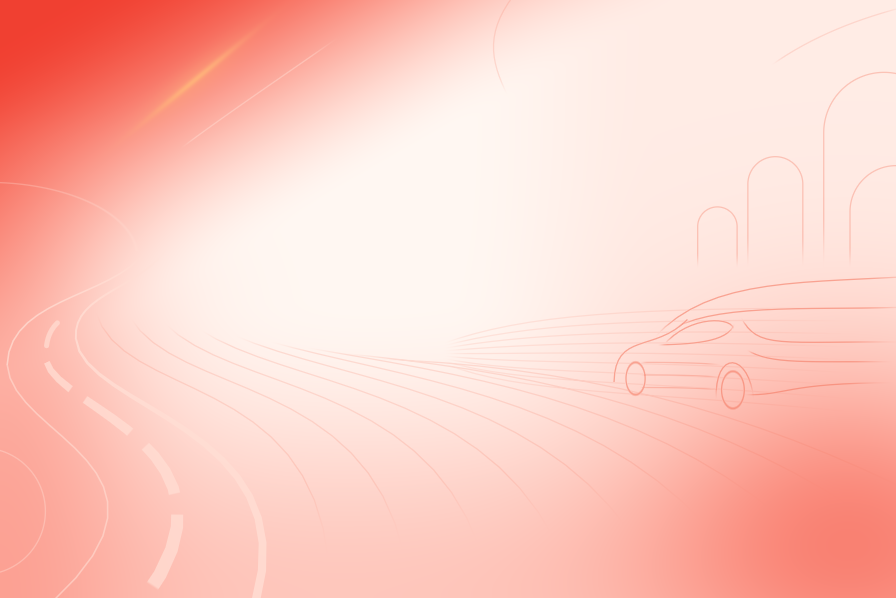
Write a Shadertoy shader that draws this background.

```glsl
// A coral and cream backdrop: a winding dashed road at left, arches and a line-drawn car at right.
// Broad glows add up to one warmth value that sets the colour; strokes are distances to
// Bezier curves, arches and ellipses. Space is 100 units high, 150 wide, y running down.
#define BASE_GREEN 0.97
#define CORNER_HEAT 0.72
#define RIGHT_HEAT 0.30
#define LINE_COLOR vec3(0.96, 0.48, 0.39)
#define PALE_COLOR vec3(1.0, 0.87, 0.83)
#define STREAK_COLOR vec3(1.0, 0.72, 0.48)
#define THIN 0.11
#define CURVE_STEPS 16
#define FLOW_LINES 9

float pixel; // size of one pixel in drawing units

float stroke(float dist, float halfWidth) {
  return clamp((halfWidth - dist) / pixel + 0.5, 0.0, 1.0);
}

// Distance and parameter of the nearest point on a cubic Bezier curve
vec2 bezier(vec2 p, vec4 ab, vec4 cd) {
  vec2 nearest = vec2(1e3, 0.0), previous = ab.xy;
  for (int i = 1; i <= CURVE_STEPS; i++) {
    float t = float(i) / float(CURVE_STEPS), s = 1.0 - t;
    vec2 next = s*s*s*ab.xy + 3.0*s*t*(s*ab.zw + t*cd.xy) + t*t*t*cd.zw;
    vec2 edge = next - previous;
    float h = clamp(dot(p - previous, edge) / dot(edge, edge), 0.0, 1.0);
    float dist = length(p - previous - edge*h);
    if (dist < nearest.x) nearest = vec2(dist, (float(i) - 1.0 + h) / float(CURVE_STEPS));
    previous = next;
  }
  return nearest;
}

// Thin curve, soft at both ends
float hair(vec2 p, vec4 ab, vec4 cd) {
  vec2 k = bezier(p, ab, cd);
  return stroke(k.x, THIN) * smoothstep(0.0, 0.12, k.y) * (1.0 - smoothstep(0.8, 1.0, k.y));
}

float ring(vec2 p, vec2 center, vec2 radius) {
  float dist = (length((p - center) / radius) - 1.0) * min(radius.x, radius.y);
  return stroke(abs(dist), THIN);
}

// Round-topped arch whose legs fade toward the foot
float arch(vec2 p, vec2 center, float radius) {
  vec2 q = p - center;
  float dist = q.y < 0.0 ? length(q) - radius : abs(q.x) - radius;
  return stroke(abs(dist), THIN) * (1.0 - smoothstep(mix(center.y, 45.0, 0.6), 45.0, p.y));
}

vec3 background(vec2 u) {
  float heat = CORNER_HEAT * (1.0 - smoothstep(0.12, 1.15, u.x + 1.75*u.y));
  heat += 0.25 * exp(-u.x*u.x / 0.058) * smoothstep(0.2, 0.6, u.y) * (1.0 - 0.4*smoothstep(0.6, 1.0, u.y));
  heat += 0.19 * smoothstep(0.5, 1.0, u.y);
  vec2 r = (u - vec2(1.42, 0.86)) / vec2(0.35, 0.30);
  heat += RIGHT_HEAT * exp(-dot(r, r));
  heat += 0.045 * smoothstep(0.75, 1.1, u.x) * (1.0 - smoothstep(0.5, 0.8, u.y));
  float green = BASE_GREEN - heat;
  return vec3(1.0 - 0.11*heat*heat, green, green - 0.02 - 0.12*heat*(1.15 - heat));
}

float road(vec2 p) {
  // Right border widens toward the viewer
  vec2 k = bezier(p, vec4(12.7, 56.6, 13.7, 68.4), vec4(51.2, 71.3, 42.8, 100.6));
  float ink = stroke(k.x, mix(0.16, 0.72, k.y)) * 0.8;
  k = bezier(p, vec4(28.7, 40.4, 24.4, 48.4), vec4(12.1, 48.8, 12.7, 56.6));
  ink = max(ink, stroke(k.x, 0.16) * smoothstep(0.0, 0.6, k.y) * 0.8);
  // Left border
  k = bezier(p, vec4(25.4, 40, 21.9, 49.8), vec4(1.6, 48.8, 1.2, 61));
  ink = max(ink, stroke(k.x, 0.13) * smoothstep(0.0, 0.3, k.y) * 0.75);
  k = bezier(p, vec4(1.2, 61, 2, 73.2), vec4(33.2, 78.1, 8.8, 100.6));
  ink = max(ink, stroke(k.x, 0.13) * 0.6);
  // Dashed middle
  k = bezier(p, vec4(7.8, 60.5, 9.8, 68.4), vec4(43, 75.2, 23.8, 100.6));
  float phase = fract(k.y / 0.257);
  float dash = smoothstep(0.0, 0.025, phase) * (1.0 - smoothstep(0.735, 0.76, phase));
  ink = max(ink, stroke(k.x, mix(0.5, 1.15, k.y)) * dash * 0.75);
  k = bezier(p, vec4(9.6, 54, 8.6, 55), vec4(8, 56.2, 7.8, 57.8));
  return max(ink, stroke(k.x, 0.42) * 0.7);
}

float car(vec2 p) {
  // Roof, nose and shoulder
  float ink = hair(p, vec4(109.5, 56.5, 119, 46), vec4(135, 47.5, 156, 46));
  ink += stroke(bezier(p, vec4(102.8, 63.8, 103, 55.5), vec4(109.5, 59, 115, 53.5)).x, THIN);
  ink += hair(p, vec4(113, 54.8, 121, 50.5), vec4(138, 52, 153, 51.3));
  // Windows and flank
  ink += hair(p, vec4(111, 57.8, 115.5, 52.5), vec4(123, 53, 122.8, 55.2));
  ink += hair(p, vec4(110, 57.7, 115, 57.5), vec4(122, 57.5, 123, 54));
  ink += hair(p, vec4(124, 53, 127, 58.5), vec4(130, 57, 152, 57.2));
  ink += hair(p, vec4(125, 58.5, 129, 61), vec4(135, 60.4, 150, 60.5));
  ink += hair(p, vec4(124.5, 66, 132, 66.2), vec4(131, 64, 150, 64));
  for (float y = 60.6; y < 65.0; y += 2.1)
    ink += 0.6 * hair(p, vec4(107, y, 111, y), vec4(116, y, 121, y + 0.4));
  // Wheels
  ink += ring(p, vec2(106.4, 63.3), vec2(1.6, 2.7)) + ring(p, vec2(122.7, 65.2), vec2(1.9, 3.1));
  ink += hair(p, vec4(119.9, 67, 119.5, 58.3), vec4(125.5, 58.8, 126.2, 67));
  return min(ink, 1.0);
}

// Sweeping ground lines and nearly level speed lines
float flow(vec2 p) {
  float ink = 0.0;
  for (int i = 0; i < FLOW_LINES; i++) {
    float n = float(i), f = n / float(FLOW_LINES - 1), y = 51.5 + 1.7*n;
    ink += hair(p, mix(vec4(16, 52, 20, 67), vec4(62, 60, 95, 61), f),
      mix(vec4(52, 62, 55, 94), vec4(125, 68, 156, 84), f));
    ink += 0.7 * hair(p, vec4(74, 57.5 + 0.4*n, 88, y + 1.0), vec4(105, y, 145, y + 4.0*f));
  }
  return min(ink, 1.0);
}

void mainImage(out vec4 fragColor, in vec2 fragCoord) {
  vec2 uv = fragCoord / iResolution.xy, p = vec2(150.0*uv.x, 100.0 - 100.0*uv.y);
  pixel = 100.0 / iResolution.y;
  vec3 color = background(p / 100.0);
  // Light streak with a thin companion
  vec2 along = vec2(0.773, -0.634), q = p - vec2(32.5, 13.5);
  float l = dot(q, along), w = dot(q, vec2(-along.y, along.x));
  float streak = exp(-l*l / 110.0) * (0.65*exp(-w*w / 0.25) + 0.35*exp(-w*w / 5.0));
  color = mix(color, STREAK_COLOR, streak * 0.85);
  float pale = 0.45 * hair(p, vec4(30, 25, 38, 19), vec4(47, 13, 57, 6));
  // Contours on the left
  pale += 0.3 * ring(p, vec2(-2, 43), vec2(25, 12.5)) * step(p.y, 42.0);
  pale += 0.4 * ring(p, vec2(-3, 85.5), vec2(10.6));
  color = mix(color, PALE_COLOR, max(pale, road(p)));
  // Arches, car and flow lines
  float arches = arch(p, vec2(120.1, 37.9), 3.3) + arch(p, vec2(129.8, 30.8), 4.6);
  arches += arch(p, vec2(148, 22.2), 10.1) + arch(p, vec2(150, 35.4), 7.7);
  float faint = hair(p, vec4(87, -2, 81, 5), vec4(82, 10, 85, 16));
  faint += hair(p, vec4(129, 11, 136, 6), vec4(144, 3, 152, 1));
  float ink = max(max(0.36*min(arches, 1.0), 0.6*car(p)), 0.2*max(flow(p), faint));
  fragColor = vec4(mix(color, LINE_COLOR, ink), 1.0);
}
```
